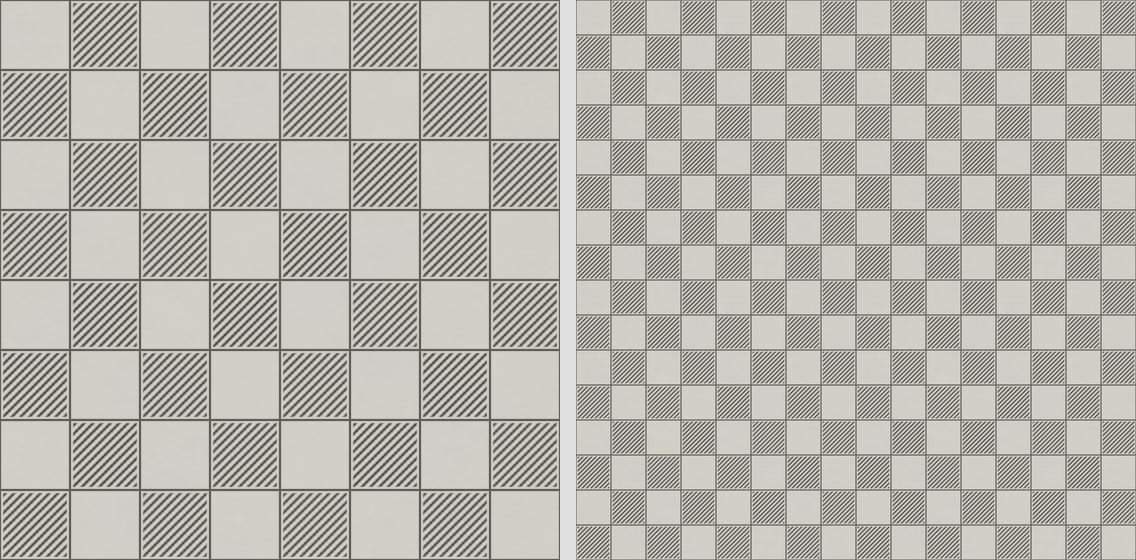
Left: one tile. Right: repeated 2 by 2.
Write a Shadertoy shader that draws this pattern.

```glsl
const float CELLS = 8.0;            // squares across and down
const float STROKES = 8.0;          // hatch strokes per square side
const float HATCH_INSET = 0.045;    // lengths below are in squares
const float STROKE_HALF = 0.0172;
const float STROKE_SOFT = 0.0175;
const float GRID_HALF = 0.0145;
const float GRID_SOFT = 0.012;
const float BEADS = 12.0;           // ripples along a stroke
const float BEAD_DEPTH = 0.0022;
const float INK_VARIATION = 0.06;
const float GRAIN = 0.018;
const float MOTTLE = 0.005;
const vec3 PAPER = vec3(0.82, 0.81, 0.78);
const vec3 HATCH_INK = vec3(0.28, 0.28, 0.255);
const vec3 GRID_INK = vec3(0.32, 0.32, 0.295);
const float TAU = 6.2831853;

vec2 hash2(vec2 p) {
    vec3 q = fract(p.xyx * vec3(0.1031, 0.1030, 0.0973));
    q += dot(q, q.yzx + 33.33);
    return fract((q.xx + q.yz) * q.zy);
}

// Distance to the nearest scattered point, wrapping over the given period
float cellular(vec2 p, vec2 period) {
    vec2 id = floor(p), f = fract(p);
    float nearest = 2.0;
    for (int y = -1; y <= 1; y++)
    for (int x = -1; x <= 1; x++) {
        vec2 o = vec2(x, y);
        nearest = min(nearest, length(o + hash2(mod(id + o, period)) - f));
    }
    return nearest;
}

float coverage(float inside, float soft) {
    return smoothstep(-soft, soft, inside);
}

// Faint fibres and broad warm and cool patches
vec3 paperColor(vec2 uv) {
    vec2 fine = vec2(56.0, 96.0), coarse = vec2(16.0, 24.0);
    float grain = 0.5 * (cellular(uv * fine, fine) + cellular(uv * coarse, coarse)) - 0.5;
    float mottle = sin(TAU * (2.0 * uv.x + uv.y) + sin(TAU * 3.0 * uv.y))
                 + 0.5 * sin(TAU * (5.0 * uv.y - 3.0 * uv.x));
    return PAPER + GRAIN * grain + MOTTLE * mottle * vec3(0.6, 0.3, -0.6);
}

// Rising diagonal strokes, clipped to an inset square
float hatch(vec2 p, float pixel) {
    float across = abs(fract((p.x - p.y) * STROKES + 0.5) - 0.5);
    float d = across / (STROKES * sqrt(2.0));
    float halfWidth = STROKE_HALF + BEAD_DEPTH * sin(TAU * BEADS * (p.x + p.y));
    vec2 c = abs(p - 0.5);
    float frame = 0.5 - HATCH_INSET - max(c.x, c.y);
    return coverage(halfWidth - d, max(STROKE_SOFT, 0.7 * pixel))
         * coverage(frame, max(GRID_SOFT, 0.7 * pixel));
}

void mainImage(out vec4 fragColor, in vec2 fragCoord) {
    vec2 uv = fragCoord / iResolution.xy;
    float pixel = CELLS / min(iResolution.x, iResolution.y);
    vec2 id = floor(uv * CELLS), p = fract(uv * CELLS);

    // Checkerboard of hatched and plain squares
    float hatched = 1.0 - mod(id.x + id.y, 2.0);
    float strength = 1.0 - INK_VARIATION * hash2(id + 7.0).x;
    vec3 color = paperColor(uv);
    color = mix(color, HATCH_INK, hatched * strength * hatch(p, pixel));

    // Ruled lines centred on the square borders
    vec2 edge = 0.5 - abs(p - 0.5);
    float ruled = coverage(GRID_HALF - min(edge.x, edge.y), max(GRID_SOFT, 0.7 * pixel));
    color = mix(color, GRID_INK, ruled);

    fragColor = vec4(color, 1.0);
}
```
